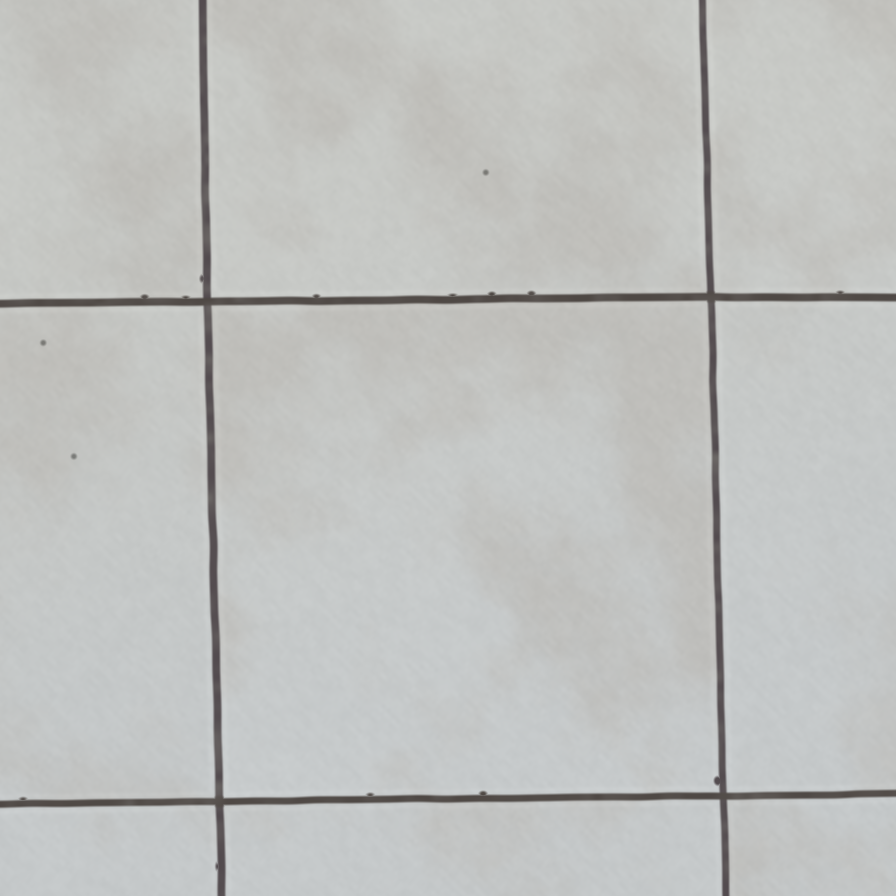
Give the GLSL for this texture, as a WebGL 2 fragment shader.

```glsl
#version 300 es
precision highp float;
// Pale stone tiles, about 1.8 across and down, split by thin dark joints.
// Two leaning joints per direction come from line formulas; layered noise
// gives stains and slanted grain, and hashed cells give chips and specks.

uniform vec2 u_resolution;
out vec4 outColor;

const vec3 STONE = vec3(0.780, 0.789, 0.783);
const vec3 STAIN = vec3(0.725, 0.715, 0.695);
const vec3 COOL_TINT = vec3(-0.006, 0.000, 0.010);
const vec3 WARM_TINT = vec3(0.002, 0.000, -0.008);
const vec3 JOINT_BROWN = vec3(0.305, 0.280, 0.265);
const vec3 JOINT_VIOLET = vec3(0.320, 0.290, 0.305);
const vec3 JOINT_WORN = vec3(0.430, 0.415, 0.405);

const vec2 FIRST_JOINT = vec2(0.2478, 0.1030);  // crossings with the canvas axes
const vec2 TILE_SIZE = vec2(0.5625, 0.5580);
const vec2 LEAN = vec2(-0.025, 0.0110);         // slope of upright and level joints
const float HALF_WIDTH = 0.0043;
const float EDGE_SOFT = 0.0018;
const float CHIP_CELLS = 21.0;
const float SPECK_CELLS = 7.0;
const float GRAIN_STRENGTH = 0.030;

float hash(vec2 p) {
    return fract(sin(dot(p, vec2(127.1, 311.7))) * 43758.5453);
}

float noise(vec2 p) {
    vec2 i = floor(p), f = fract(p);
    f = f * f * (3.0 - 2.0 * f);
    return mix(mix(hash(i), hash(i + vec2(1, 0)), f.x),
               mix(hash(i + vec2(0, 1)), hash(i + vec2(1, 1)), f.x), f.y);
}

float fbm(vec2 p) {
    float sum = 0.0, amp = 0.5;
    for (int i = 0; i < 5; i++) {
        sum += amp * noise(p);
        p = mat2(1.6, 1.2, -1.2, 1.6) * p + 7.3;
        amp *= 0.5;
    }
    return sum;
}

// Signed distances to upright joint (x) and level joint (y) number k.
vec2 jointDistance(vec2 p, float k) {
    vec2 line = FIRST_JOINT + k * TILE_SIZE + LEAN * p.yx;
    line.x += (0.011 - 0.015 * k) * max(p.y - 0.666, 0.0);
    line.y -= k * (0.0015 * p.x + 0.012 * max(p.x - 0.794, 0.0));
    vec2 wobble = vec2(noise(vec2(p.y * 28.0, k + 3.0)), noise(vec2(p.x * 28.0, k + 9.0)));
    return p - line - (wobble - 0.5) * 0.0014;
}

// Broken bits on one side of a joint; t runs along it and d across it.
float chips(float t, float d, float seed, float density, float soft) {
    float cell = floor(t * CHIP_CELLS);
    float size = hash(vec2(cell, seed + 2.0));
    float center = (cell + 0.3 + 0.4 * hash(vec2(cell, seed + 1.0))) / CHIP_CELLS;
    float radius = mix(0.0018, 0.0048, size * size);
    vec2 q = vec2((t - center) * mix(0.45, 0.9, size), d - HALF_WIDTH - 0.3 * radius);
    float present = step(hash(vec2(cell, seed)), density);
    return present * (1.0 - smoothstep(radius - soft, radius + soft, length(q)));
}

void main() {
    vec2 p = gl_FragCoord.xy / u_resolution;
    float soft = max(EDGE_SOFT, 0.75 / min(u_resolution.x, u_resolution.y));

    // Joint coverage, the tile index and the distance to the nearest joint
    vec2 cover = vec2(0.0), tile = vec2(0.0);
    float nearest = 1.0, below = 1.0;
    for (int i = 0; i < 2; i++) {
        float k = float(i);
        vec2 d = jointDistance(p, k);
        vec2 width = HALF_WIDTH * vec2(1.0 - 0.1 * k, 0.9 + 0.1 * k);
        cover = max(cover, 1.0 - smoothstep(width - soft, width + soft, abs(d)));
        cover.x = max(cover.x, chips(p.y, -d.x, 31.0 + k, 0.16 - 0.1 * k, soft));
        cover.y = max(cover.y, chips(p.x, d.y, 57.0 + k, 0.16 + 0.24 * k, soft));
        float knot = 1.0 - smoothstep(0.004, 0.009, length(d));
        cover.y = max(cover.y, knot);
        tile += step(0.0, d);
        nearest = min(nearest, min(abs(d.x), abs(d.y)));
        if (d.y < 0.0) below = min(below, -d.y);
    }

    // Stone tone with broad stains, stronger under the level joints
    float tone = (hash(tile + 4.0) - 0.5) * 0.008;
    vec3 color = STONE + tone + mix(COOL_TINT, WARM_TINT, smoothstep(0.1, 0.9, p.y - 0.2 * p.x + 0.1));
    vec2 offset = tile * 3.7;
    float broad = fbm(vec2(p.x * 6.0 + p.y * 1.5, p.y * 4.5) + offset);
    float mottled = fbm(p * 17.0 + offset + 20.0);
    float stain = smoothstep(0.42, 0.72, 0.65 * broad + 0.35 * mottled + 0.07 * exp(-below * 13.0));
    color = mix(color, STAIN, 0.62 * stain);

    // Slanted grain and fine mottling
    vec2 slant = vec2(p.x * 0.8 - p.y * 0.6, p.x * 0.6 + p.y * 0.8);
    float grain = noise(vec2(p.x + p.y, (p.y - p.x) * 0.4) * 150.0) - 0.5;
    grain += 0.6 * (noise(slant * vec2(260.0, 150.0)) - 0.5);
    color += GRAIN_STRENGTH * (0.55 * grain + 0.5 * (mottled - 0.48));

    // Rare small specks
    vec2 cell = floor(p * SPECK_CELLS);
    vec2 spot = 0.2 + 0.6 * vec2(hash(cell + 13.0), hash(cell + 29.0));
    float speck = 1.0 - smoothstep(0.001, 0.005, length(fract(p * SPECK_CELLS) - spot) / SPECK_CELLS);
    color -= 0.28 * speck * step(0.93, hash(cell + 41.0));

    // Pale rim beside the joints, then the joints with uneven wear
    color += 0.018 * exp(-pow((nearest - 0.0085) / 0.003, 2.0));
    float wear = noise(p * 34.0 + 5.0) * noise(p * 90.0);
    color = mix(color, mix(JOINT_VIOLET, JOINT_WORN, wear), cover.x);
    color = mix(color, mix(JOINT_BROWN, JOINT_WORN, 0.6 * wear), cover.y);
    outColor = vec4(clamp(color, 0.0, 1.0), 1.0);
}
```
